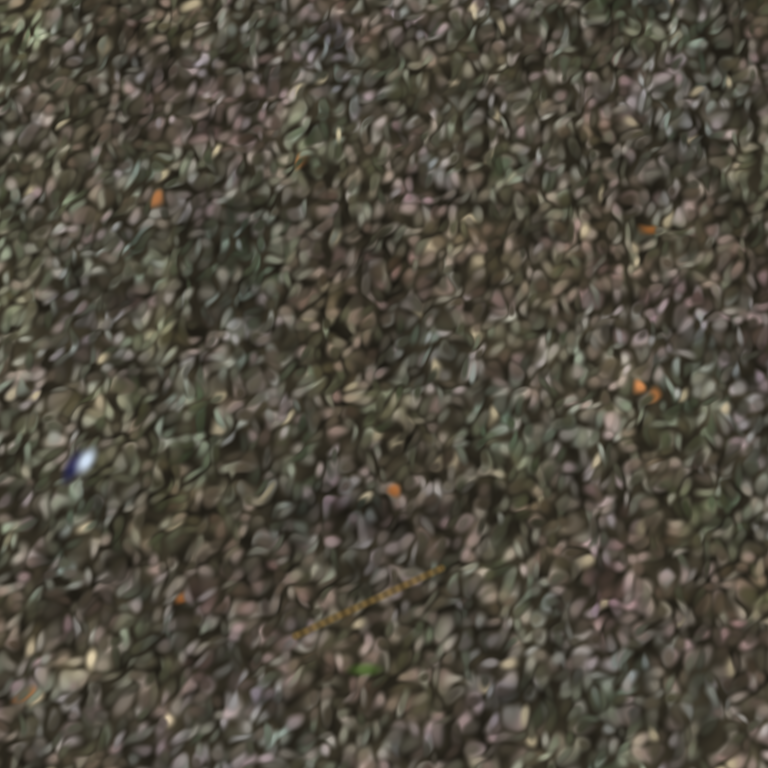
Give the GLSL for this texture, as a Shadertoy shader.

```glsl
vec3 hash3(vec2 p) {
    vec3 q = fract(vec3(p.xyx) * vec3(0.1031, 0.1030, 0.0973));
    q += dot(q, q.yxz + 33.33);
    return fract((q.xxy + q.yzz) * q.zyx);
}

vec3 noise3(vec2 p) {
    vec2 i = floor(p), f = fract(p);
    f = f * f * (3.0 - 2.0 * f);
    return mix(mix(hash3(i), hash3(i + vec2(1, 0)), f.x),
               mix(hash3(i + vec2(0, 1)), hash3(i + vec2(1, 1)), f.x), f.y);
}

// Grey-brown stone colour with a slight green, purple or ochre cast
vec3 stoneColor(vec3 rnd, vec3 patchTint) {
    float tone = 0.22 + 0.29 * pow(rnd.x, 1.7);
    vec3 color = tone * vec3(1.04, 0.99, 0.85);
    color *= 1.0 + 0.12 * (rnd.yzx - 0.5) * vec3(1.0, 0.6, 1.5);
    color *= 1.0 + 0.2 * (patchTint - 0.5) * vec3(1.0, 0.8, 1.2);
    float rare = fract(rnd.z * 91.7 + rnd.y * 37.3);
    color = mix(color, vec3(0.62, 0.37, 0.18), 0.75 * step(0.998, rare));
    color = mix(color, vec3(0.66, 0.61, 0.50), 0.8 * step(rare, 0.015));
    return color;
}

// One layer of soft, tilted oval grains laid over the given ground
vec3 addGrains(vec3 ground, vec2 p, float seed, vec3 patchTint) {
    vec2 cell = floor(p);
    for (int y = -1; y <= 1; y++)
    for (int x = -1; x <= 1; x++) {
        vec2 id = cell + vec2(x, y);
        vec3 place = hash3(id + seed);
        vec3 look = hash3(id + seed + 271.0);
        vec2 d = p - id - 0.15 - 0.7 * place.xy;

        float angle = 1.0 + 1.5 * (place.z - 0.5);
        vec2 axis = vec2(cos(angle), sin(angle));
        vec2 local = vec2(dot(d, axis), dot(d, vec2(-axis.y, axis.x)));
        local.y += 0.35 * (look.y - 0.5) * local.x;
        float r = length(local / vec2(0.46 + 0.18 * look.z, 0.26 + 0.16 * look.y));

        // Lit from the upper left, darker toward the rim
        float shade = 1.07 - 0.18 * r * r + 0.2 * dot(d, vec2(-0.5, 0.8));
        float cover = 1.0 - smoothstep(0.2, 1.3, r);
        ground = mix(ground, stoneColor(look, patchTint) * shade, cover * 0.95);
    }
    return ground;
}

float segmentDistance(vec2 p, vec2 a, vec2 b, out float along) {
    vec2 ab = b - a;
    along = clamp(dot(p - a, ab) / dot(ab, ab), 0.0, 1.0);
    return length(p - a - ab * along);
}

void mainImage(out vec4 fragColor, in vec2 fragCoord) {
    vec2 uv = fragCoord / iResolution.xy;

    // Grains shrink gently toward the top
    vec2 p = vec2((uv.x - 0.5) * (0.92 + 0.25 * uv.y), uv.y * (0.92 + 0.125 * uv.y));
    p += 0.011 * (noise3(p * 42.0).xy - 0.5);
    vec3 patchTint = mix(noise3(uv * 9.0 + 5.0), noise3(uv * 23.0 + 40.0), 0.5);

    // Dark gaps, then three layers of grains
    vec3 color = vec3(0.17, 0.155, 0.12) * (0.7 + 0.6 * noise3(p * 60.0).x);
    for (int i = 0; i < 3; i++) {
        float layer = float(i);
        vec2 q = p * (35.0 + 5.0 * layer) + 100.0 + 17.3 * layer;
        color = addGrains(color, q, 61.0 * layer, patchTint);
    }

    // Light variation from broad patches down to clumps of grains
    color *= 0.91 + 0.24 * noise3(uv * 6.0 + 9.0).y;
    color *= 0.87 + 0.28 * noise3(uv * 19.0 + 70.0).z;
    color *= 0.82 + 0.4 * noise3(p * 46.0 + 30.0).x;

    // Thin dry stalk
    float along;
    float stalk = segmentDistance(uv, vec2(0.385, 0.172), vec2(0.575, 0.26), along);
    float beads = 0.9 + 0.12 * sin(along * 110.0);
    color = mix(color, vec3(0.47, 0.38, 0.22) * beads,
                0.8 * (1.0 - smoothstep(0.001, 0.008, stalk)));

    // Pale glint with a blue fringe, and a green fleck
    vec2 g = uv - vec2(0.112, 0.4);
    g.x -= 0.4 * g.y;
    float fringe = length((g + vec2(0.014, 0.008)) / vec2(0.013, 0.024));
    color = mix(color, vec3(0.10, 0.12, 0.34), 0.65 * (1.0 - smoothstep(0.1, 1.3, fringe)));
    float glint = length(g / vec2(0.014, 0.02));
    color = mix(color, vec3(0.82, 0.88, 0.95), 1.0 - smoothstep(0.1, 1.3, glint));
    float fleck = length((uv - vec2(0.475, 0.128)) / vec2(0.025, 0.01));
    color = mix(color, vec3(0.27, 0.42, 0.14), 0.6 * (1.0 - smoothstep(0.1, 1.3, fleck)));

    fragColor = vec4(color, 1.0);
}
```
